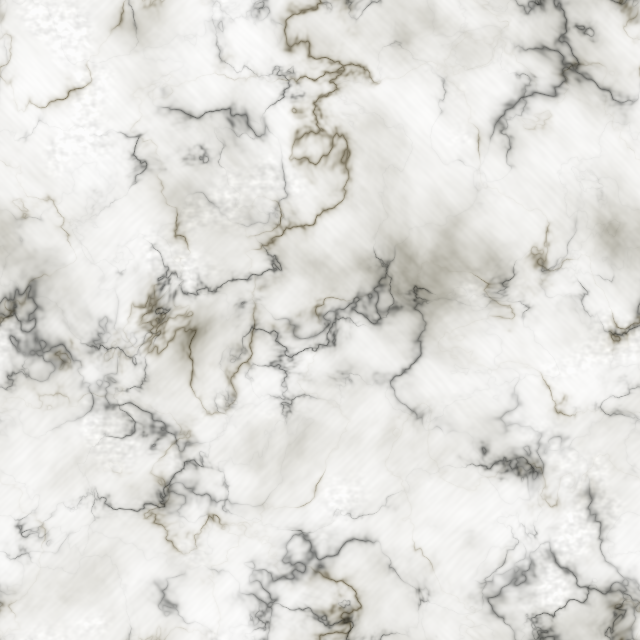
Reproduce this texture procedurally as a WebGL 2 fragment shader.

```glsl
#version 300 es
precision highp float;
// White marble: soft clouds crossed by crinkled grey and tan veins, tiling on both axes.

#define CLOUD_DEPTH 0.052
#define CLOUD_CONTRAST 2.6
#define VEIN_FREQ 3.0
#define VEIN_WIDTH 0.019
#define VEIN_DEPTH 0.50
#define HALO_WIDTH 0.075
#define HALO_DEPTH 0.23
#define WARP 0.035
#define STREAK_DEPTH 0.022
#define GRAIN_DEPTH 0.10

uniform vec2 u_resolution;
out vec4 fragColor;

const vec3 STONE_TINT = vec3(0.96, 1.00, 1.18);
const vec3 GREY_TINT = vec3(1.02, 1.00, 0.99);
const vec3 TAN_TINT = vec3(0.88, 0.97, 1.22);

float hash(vec2 cell, float seed) {
    uvec3 v = uvec3(cell, seed) * 1664525u + 1013904223u;
    v.x += v.y * v.z; v.y += v.z * v.x; v.z += v.x * v.y;
    v ^= v >> 16u;
    v.x += v.y * v.z; v.y += v.z * v.x; v.z += v.x * v.y;
    return float(v.z >> 8u) / 16777216.0;
}

float slope(vec2 cell, vec2 offset, vec2 period, float seed) {
    float angle = 6.28318 * hash(mod(cell, period), seed);
    return dot(vec2(cos(angle), sin(angle)), offset);
}

// Gradient noise that wraps after a whole number of cells
float noise(vec2 p, vec2 period, float seed) {
    vec2 i = floor(p), f = p - i;
    vec2 s = f * f * f * (f * (f * 6.0 - 15.0) + 10.0);
    vec2 e = vec2(1.0, 0.0);
    float low = mix(slope(i, f, period, seed), slope(i + e.xy, f - e.xy, period, seed), s.x);
    float high = mix(slope(i + e.yx, f - e.yx, period, seed), slope(i + e.xx, f - e.xx, period, seed), s.x);
    return mix(low, high, s.y);
}

float fbm(vec2 uv, vec2 freq, int octaves, float seed) {
    float sum = 0.0, amp = 1.0;
    for (int i = 0; i < octaves; i++) {
        sum += amp * noise(uv * freq, freq, seed + float(i));
        freq *= 2.0;
        amp *= 0.52;
    }
    return sum;
}

void main() {
    vec2 uv = gl_FragCoord.xy / u_resolution;

    // Whole-number shear keeps the diagonal coordinates periodic
    vec2 diagonal = vec2(uv.x + uv.y, uv.y - uv.x);
    vec2 bend = vec2(fbm(uv, vec2(4.0), 4, 11.0), fbm(uv, vec2(4.0), 4, 21.0));
    vec2 warped = uv + WARP * bend;

    // Clouds, partly drawn out along the diagonals
    float lean = smoothstep(-0.15, 0.15, noise(uv * 2.0, vec2(2.0), 31.0));
    float drift = mix(fbm(diagonal, vec2(2.0, 7.0), 5, 41.0),
                      fbm(diagonal, vec2(7.0, 2.0), 5, 51.0), lean);
    float cloud = 0.85 * fbm(warped, vec2(4.0), 6, 61.0) + 0.45 * drift;
    vec3 absorb = CLOUD_DEPTH * exp(CLOUD_CONTRAST * cloud) * STONE_TINT;

    // Vein networks along the zero lines of warped noise, fading in and out
    float cluster = fbm(uv, vec2(5.0), 3, 71.0);
    for (int k = 0; k < 3; k++) {
        float layer = float(k), seed = 100.0 + 40.0 * layer;
        float dist = abs(fbm(warped, vec2(VEIN_FREQ + layer), 6, seed));
        float presence = fbm(uv, vec2(4.0 + layer), 4, seed + 20.0) + 0.6 * cluster;
        float strength = mix(0.05, 1.0, smoothstep(-0.08, 0.50, presence));
        float line = VEIN_DEPTH * exp(-dist / VEIN_WIDTH);
        float halo = HALO_DEPTH * exp(-dist / HALO_WIDTH);
        vec3 tint = k == 1 ? TAN_TINT : GREY_TINT;
        absorb += strength * (line * tint + halo * mix(STONE_TINT, tint, 0.5));
    }

    // Fine brushed streaks and patches of rough grain
    float streak = mix(noise(diagonal * vec2(18.0, 110.0), vec2(18.0, 110.0), 301.0),
                       noise(diagonal * vec2(110.0, 18.0), vec2(110.0, 18.0), 302.0), lean);
    float rough = smoothstep(0.18, 0.55, fbm(uv, vec2(5.0), 3, 311.0));
    float grain = fbm(uv, vec2(70.0, 90.0), 2, 321.0);
    absorb += STREAK_DEPTH * streak + GRAIN_DEPTH * rough * grain;

    fragColor = vec4(exp(-max(absorb, 0.012)), 1.0);
}
```
